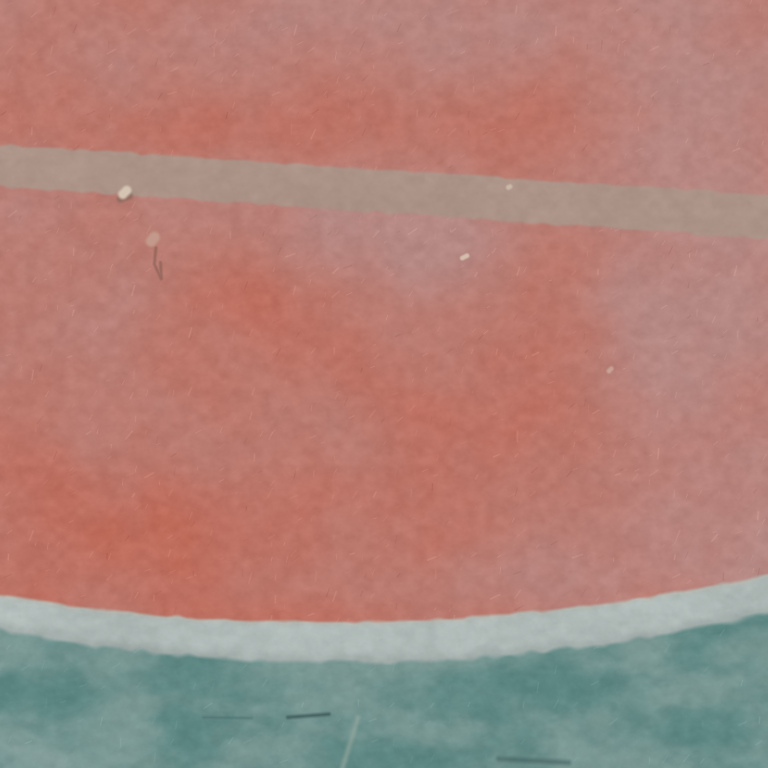
Give the GLSL for this texture, as a three.js fragment shader.

```glsl
varying vec2 vUv;

float hash(vec2 p) {
  vec3 q = fract(vec3(p.xyx) * 0.1031);
  q += dot(q, q.yzx + 33.33);
  return fract((q.x + q.y) * q.z);
}

float noise(vec2 p) {
  vec2 i = floor(p), f = fract(p);
  f = f * f * (3.0 - 2.0 * f);
  return mix(mix(hash(i), hash(i + vec2(1.0, 0.0)), f.x),
             mix(hash(i + vec2(0.0, 1.0)), hash(i + 1.0), f.x), f.y);
}

float fbm(vec2 p) {
  float sum = 0.0, gain = 0.5;
  for (int i = 0; i < 5; i++) {
    sum += gain * noise(p);
    p = mat2(1.6, 1.2, -1.2, 1.6) * p + 7.3;
    gain *= 0.5;
  }
  return sum;
}

float blob(vec2 p, vec2 center, vec2 size) {
  vec2 d = (p - center) / size;
  return exp(-dot(d, d));
}

float stroke(vec2 p, vec2 a, vec2 b, float radius, float soft) {
  vec2 d = b - a;
  float t = clamp(dot(p - a, d) / dot(d, d), 0.0, 1.0);
  return 1.0 - smoothstep(radius - soft, radius + soft, length(p - a - d * t));
}

float above(float y, float edge, float soft) {
  return smoothstep(-soft, soft, y - edge);
}

// Sparse short scuffs, one possible per grid cell
float scuffs(vec2 p, float cells, float density, float seed) {
  vec2 g = p * cells, id = floor(g) + seed;
  float angle = 0.3 + 1.3 * hash(id + 3.1);
  vec2 center = 0.35 + 0.3 * vec2(hash(id + 5.7), hash(id + 9.2));
  vec2 reach = vec2(cos(angle), sin(angle)) * (0.08 + 0.18 * hash(id + 1.4));
  float on = step(hash(id), density) * (0.3 + 0.7 * hash(id + 12.0));
  return on * stroke(fract(g), center - reach, center + reach, 0.03, 0.05);
}

vec3 redFloor(vec2 p, float cloud) {
  float rich = 0.42 + 1.1 * (cloud - 0.5);
  rich += 0.50 * blob(p, vec2(0.18, 0.34), vec2(0.20, 0.15));
  rich += 0.45 * blob(p, vec2(0.30, 0.63), vec2(0.14, 0.10));
  rich += 0.30 * blob(p, vec2(0.60, 0.43), vec2(0.22, 0.12));
  rich += 0.35 * blob(p, vec2(0.21, 0.83), vec2(0.16, 0.05));
  rich += 0.28 * blob(p, vec2(0.62, 0.84), vec2(0.18, 0.07));
  rich += 0.25 * blob(p, vec2(0.30, 0.20), vec2(0.35, 0.025));
  rich -= 0.35 * blob(p, vec2(0.62, 0.97), vec2(0.35, 0.08));
  rich -= 0.40 * blob(p, vec2(0.96, 0.60), vec2(0.14, 0.30));
  rich -= 0.30 * blob(p, vec2(0.54, 0.68), vec2(0.14, 0.06));
  rich -= 0.25 * blob(p, vec2(0.72, 0.25), vec2(0.18, 0.05));
  return mix(vec3(0.715, 0.535, 0.515), vec3(0.745, 0.435, 0.375), clamp(rich, 0.0, 1.15));
}

vec3 tealFloor(vec2 p, float cloud) {
  vec3 c = mix(vec3(0.36, 0.525, 0.51), vec3(0.48, 0.595, 0.58), smoothstep(0.25, 0.75, cloud));
  c = mix(c, vec3(0.55, 0.64, 0.63), 0.6 * blob(p, vec2(0.03, 0.0), vec2(0.09, 0.04)));
  return mix(c, vec3(0.32, 0.48, 0.47), 0.4 * blob(p, vec2(0.795, 0.115), vec2(0.03, 0.012)));
}

void main() {
  vec2 p = vUv;
  float cloud = fbm(p * 7.0);
  float grain = fbm(p * vec2(75.0, 90.0)) - 0.5;
  float wobble = 0.004 * (noise(p * 65.0) - 0.5);

  // Painted floor areas
  float bandTop = 0.190 + 0.19 * pow(abs(p.x - 0.43), 2.0) + wobble;
  float bandBottom = 0.137 + 0.21 * pow(abs(p.x - 0.45), 2.0) + wobble * 1.6;
  float redMask = above(p.y, bandTop, 0.003);
  vec3 red = redFloor(p, cloud);
  float marks = scuffs(p, 38.0, 0.22, 0.0) + scuffs(p + 0.013, 61.0, 0.16, 40.0);
  red += vec3(0.055, 0.06, 0.055) * marks;
  red -= 0.045 * scuffs(p + 0.004, 45.0, 0.12, 80.0);
  vec3 teal = tealFloor(p, fbm(p * vec2(12.0, 20.0) + 3.0));
  teal += 0.05 * scuffs(p, 42.0, 0.25, 120.0);

  // Pale curved border with a worn lower rim
  vec3 pale = vec3(0.685, 0.725, 0.715) + 0.06 * (cloud - 0.5);
  pale -= 0.055 * (1.0 - smoothstep(0.0, 0.018, p.y - bandBottom));
  pale = mix(pale, vec3(0.73, 0.70, 0.65), 0.5 * smoothstep(0.008, 0.0, bandTop - p.y));
  vec3 color = mix(teal, pale, above(p.y, bandBottom, 0.004));
  color = mix(color, red, redMask);

  // Slanted tan stripe
  float lineTop = 0.812 - 0.066 * p.x + wobble;
  float lineBottom = 0.757 - 0.068 * p.x - wobble;
  float line = above(p.y, lineBottom, 0.003) * (1.0 - above(p.y, lineTop, 0.003));
  color = mix(color, vec3(0.675, 0.58, 0.535) + 0.04 * (cloud - 0.5), line);
  color += grain * mix(0.075, 0.05, line);

  // Pebbles and a curled twig
  vec3 stone = vec3(0.84, 0.77, 0.70);
  color = mix(color, vec3(0.48, 0.38, 0.34), 0.6 * stroke(p, vec2(0.157, 0.741), vec2(0.168, 0.745), 0.005, 0.003));
  color = mix(color, stone, stroke(p, vec2(0.160, 0.747), vec2(0.165, 0.752), 0.006, 0.003));
  color = mix(color, vec3(0.76, 0.60, 0.54), stroke(p, vec2(0.197, 0.686), vec2(0.201, 0.691), 0.007, 0.003));
  color = mix(color, stone, 0.9 * stroke(p, vec2(0.602, 0.664), vec2(0.608, 0.667), 0.003, 0.002));
  color = mix(color, stone, 0.7 * stroke(p, vec2(0.662, 0.756), vec2(0.664, 0.757), 0.003, 0.002));
  color = mix(color, stone, 0.5 * stroke(p, vec2(0.793, 0.517), vec2(0.796, 0.520), 0.003, 0.002));
  float twig = max(stroke(p, vec2(0.203, 0.677), vec2(0.201, 0.656), 0.002, 0.002),
                   stroke(p, vec2(0.201, 0.656), vec2(0.210, 0.637), 0.002, 0.002));
  twig = max(twig, stroke(p, vec2(0.210, 0.637), vec2(0.209, 0.658), 0.002, 0.002));
  color = mix(color, vec3(0.52, 0.36, 0.32), 0.6 * twig);

  // Dark and light scrapes on the teal
  vec3 dark = vec3(0.23, 0.34, 0.34);
  color = mix(color, dark, 0.85 * stroke(p, vec2(0.375, 0.066), vec2(0.428, 0.070), 0.002, 0.003));
  color = mix(color, dark, 0.4 * stroke(p, vec2(0.265, 0.066), vec2(0.328, 0.065), 0.001, 0.003));
  color = mix(color, dark, 0.5 * stroke(p, vec2(0.650, 0.012), vec2(0.740, 0.007), 0.003, 0.004));
  color = mix(color, vec3(0.60, 0.67, 0.63), 0.6 * stroke(p, vec2(0.466, 0.065), vec2(0.446, 0.0), 0.003, 0.004));
  gl_FragColor = vec4(color, 1.0);
}
```
